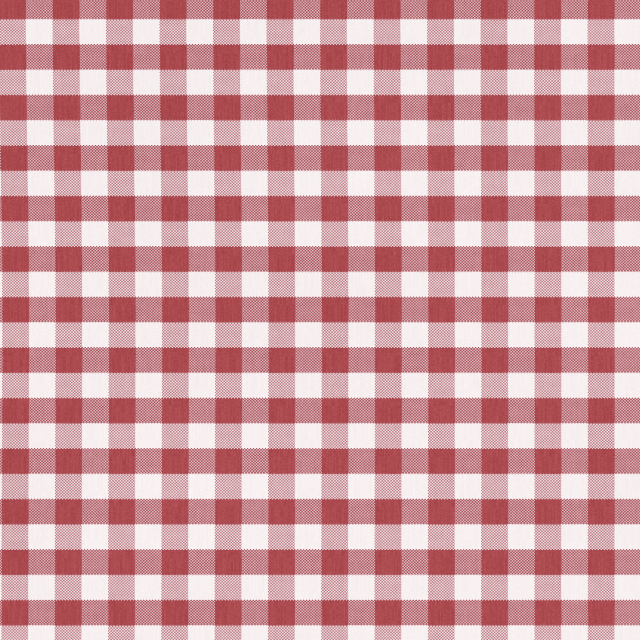
Reproduce this texture procedurally as a WebGL 1 fragment shader.

```glsl
precision highp float;
// Woven red and white gingham: half-width column and row bands, solid where
// they cross and a staggered dot weave where only one band is present.
// The columns drift slightly toward the left side, and threads vary in tone.

uniform vec2 u_resolution;

const float TAU = 6.2831853;

float hash(vec2 p) {
  vec3 q = fract(p.xyx * 0.1031);
  q += dot(q, q.yzx + 33.33);
  return fract((q.x + q.y) * q.z);
}

float noise(vec2 p) {
  vec2 i = floor(p), f = fract(p);
  f *= f * (3.0 - 2.0 * f);
  return mix(mix(hash(i), hash(i + vec2(1.0, 0.0)), f.x),
             mix(hash(i + vec2(0.0, 1.0)), hash(i + 1.0), f.x), f.y);
}

// Coverage of a band filling the first half of each repeat
float band(float t, float pixel) {
  float d = abs(fract(t + 0.25) - 0.5);
  return clamp((d - 0.25) / pixel + 0.5, 0.0, 1.0);
}

void main() {
  vec2 uv = gl_FragCoord.xy / u_resolution;
  float down = 1.0 - uv.y;

  // Cloth coordinates, one unit per repeat, with a slight skew at the left
  float skew = 0.0052 * smoothstep(0.0, 0.5, down)
             - 0.0013 * smoothstep(0.5, 1.0, down);
  vec2 cloth = vec2((uv.x - skew * (1.0 - uv.x)) * 11.96 - 0.483,
                    down * 12.67 - 0.38);
  vec2 pixel = vec2(11.96, 12.67) / u_resolution;

  // Staggered dots of the weave, softened to the pixel size
  vec2 wave = cos(TAU * 18.0 * cloth);
  float dotSize = 18.0 * max(pixel.x, pixel.y);
  float dots = clamp(wave.x * wave.y / clamp(2.0 * dotSize, 0.2, 1.0), -1.0, 1.0);
  dots *= 1.0 - smoothstep(0.3, 0.9, dotSize);

  // Bands with toothed edges where threads interlace
  float column = band(cloth.x + 0.006 * wave.y, pixel.x);
  float row = band(cloth.y + 0.010 * wave.x, pixel.y);
  float solid = row * column;
  float rowOnly = row * (1.0 - column);
  float columnOnly = column * (1.0 - row);

  // Row bands show more red than column bands
  float patchy = 0.75 + 0.35 * noise(cloth * 2.3);
  float red = solid + rowOnly * (0.65 + 0.30 * patchy * dots)
            + columnOnly * (0.41 + 0.30 * patchy * dots);
  vec3 color = mix(vec3(0.97, 0.94, 0.94), vec3(0.67, 0.29, 0.31), red);
  color += vec3(-0.012, 0.007, 0.020) * (rowOnly + columnOnly);

  // Thread grain, vertical ribs and broad uneven tone
  vec2 thread = floor(cloth * 36.0) + 100.0;
  float grain = hash(thread) - 0.5;
  float rib = hash(vec2(thread.x, floor(cloth.y * 3.0) + 50.0)) - 0.5;
  color += (grain * 0.035 + rib * 0.03) * mix(0.4, 1.0, red);
  color += 0.012 * (noise(uv * 4.0 + 7.0) - 0.5);

  gl_FragColor = vec4(clamp(color, 0.0, 1.0), 1.0);
}
```
